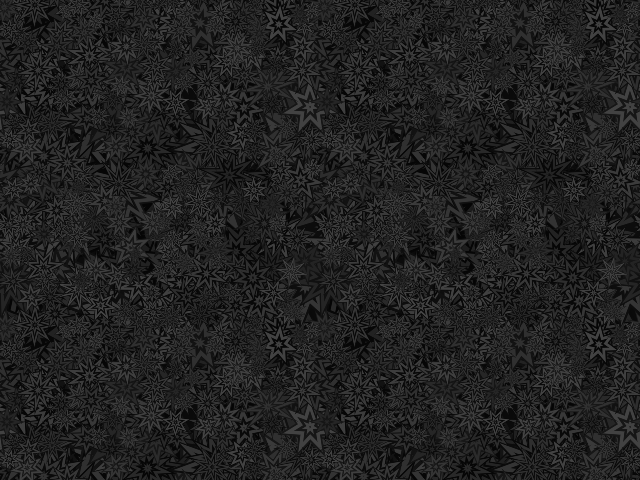
Write a Shadertoy shader that draws this pattern.

```glsl
// Dark tone-on-tone carpet of overlapping, many-pointed stars with concentric bands.
// Jittered grids are painted from large, dim stars to small, brighter ones;
// every grid wraps on a square tile, so the pattern repeats seamlessly.

const float PI = 3.14159;
const float TILE = 0.6667;       // tile side, in canvas heights
const int LAYERS = 7;
const vec3 GROUND = vec3(0.04);

// Sine-free hash: cell and seed to four values in 0..1
vec4 hash4(vec2 cell, float seed) {
    vec4 p = fract(vec4(cell.xyx, seed + cell.y) * vec4(0.1031, 0.1030, 0.0973, 0.1099));
    p += dot(p, p.wzxy + 33.33);
    return fract((p.xxyz + p.yzzw) * p.zywx);
}

// Smooth noise that wraps every 'count' cells
float wrappedNoise(vec2 p, float count, float seed) {
    vec2 cell = floor(p), f = smoothstep(0.0, 1.0, fract(p));
    float a = hash4(mod(cell, count), seed).x;
    float b = hash4(mod(cell + vec2(1, 0), count), seed).x;
    float c = hash4(mod(cell + vec2(0, 1), count), seed).x;
    float d = hash4(mod(cell + vec2(1, 1), count), seed).x;
    return mix(mix(a, b, f.x), mix(c, d, f.x), f.y);
}

// Slope of a star's edge line from its tip to its valley
float edgeSlope(float points, float valley) {
    float halfSector = PI / points;
    return (1.0 - valley * cos(halfSector)) / (valley * sin(halfSector));
}

// Star level: 0 at the centre, 1 on the outline of a unit star
float starLevel(vec2 p, float points, float slope, float turn) {
    float sector = 2.0 * PI / points;
    float angle = atan(p.y, p.x) + turn;
    angle = abs(mod(angle + 0.5 * sector, sector) - 0.5 * sector);
    return length(p) * (cos(angle) + slope * sin(angle));
}

// Concentric light bands, dark at the outline and finer towards the centre
float lightBands(float level, float period, float blur) {
    float bend = pow(max(level, 0.02), 0.7);
    float wave = abs(fract((1.0 - bend) / period) - 0.5);
    float soft = min(0.7 * bend / max(level, 0.02) * blur / period, 0.5);
    return 1.0 - smoothstep(0.27 - soft, 0.27 + soft, wave);
}

// Paints one star over the colour below; offset and radius in canvas heights
vec3 paintStar(vec3 below, vec2 offset, float radius, float depth,
               vec4 shape, vec4 tone, float pixel) {
    float points = 7.0 + floor(shape.x * 4.0);
    float valley = mix(0.36, 0.48, shape.y);
    float slope = edgeSlope(points, valley);
    float level = starLevel(offset / radius, points, slope, shape.z * 2.0 * PI);
    float blur = 0.5 * pixel / radius * sqrt(1.0 + slope * slope);
    float period = mix(0.38, 0.58, shape.w);

    float darkTone = mix(0.015, 0.085, tone.x * tone.x) + 0.015 * depth;
    float lightTone = mix(0.11, 0.235, tone.y) + 0.04 * depth;
    float grey = mix(darkTone, lightTone, lightBands(level, period, blur));
    float cover = 1.0 - smoothstep(1.0 - blur, 1.0 + blur, level);
    return mix(below, vec3(grey), cover);
}

// Paints one jittered grid of stars, wrapping every 'count' cells
vec3 paintLayer(vec3 below, vec2 uv, float count, float depth, float seed, float pixel) {
    float cellSize = TILE / count;
    vec2 grid = uv / cellSize;
    vec2 home = floor(grid);
    vec3 color = below;
    for (int j = -1; j <= 1; j++) {
        for (int i = -1; i <= 1; i++) {
            vec2 cell = home + vec2(i, j);
            vec2 wrapped = mod(cell, count);
            vec4 place = hash4(wrapped, seed);
            float radius = mix(0.60, 1.08, place.z);
            vec2 offset = grid - cell - mix(vec2(0.1), vec2(0.9), place.xy);
            // Small stars gather in clusters and leave gaps between
            float cluster = wrappedNoise((wrapped + 0.5) / count * 5.0, 5.0, 3.1);
            float presence = mix(1.0, mix(0.05, 0.65, cluster), depth);
            if (place.w > presence || length(offset) > radius * 1.1) continue;
            vec4 shape = hash4(wrapped, seed + 17.3);
            vec4 tone = hash4(wrapped, seed + 41.7);
            color = paintStar(color, offset * cellSize, radius * cellSize,
                              depth, shape, tone, pixel);
        }
    }
    return color;
}

void mainImage(out vec4 fragColor, in vec2 fragCoord) {
    float pixel = 1.0 / iResolution.y;
    vec2 uv = fragCoord * pixel;
    vec3 color = GROUND;
    // Large stars first, small ones on top
    for (int k = 0; k < LAYERS; k++) {
        float depth = float(k) / float(LAYERS - 1);
        float count = floor(3.0 * pow(1.36, float(k)));
        color = paintLayer(color, uv, count, depth, 5.0 + 9.7 * float(k), pixel);
    }
    fragColor = vec4(color, 1.0);
}
```
